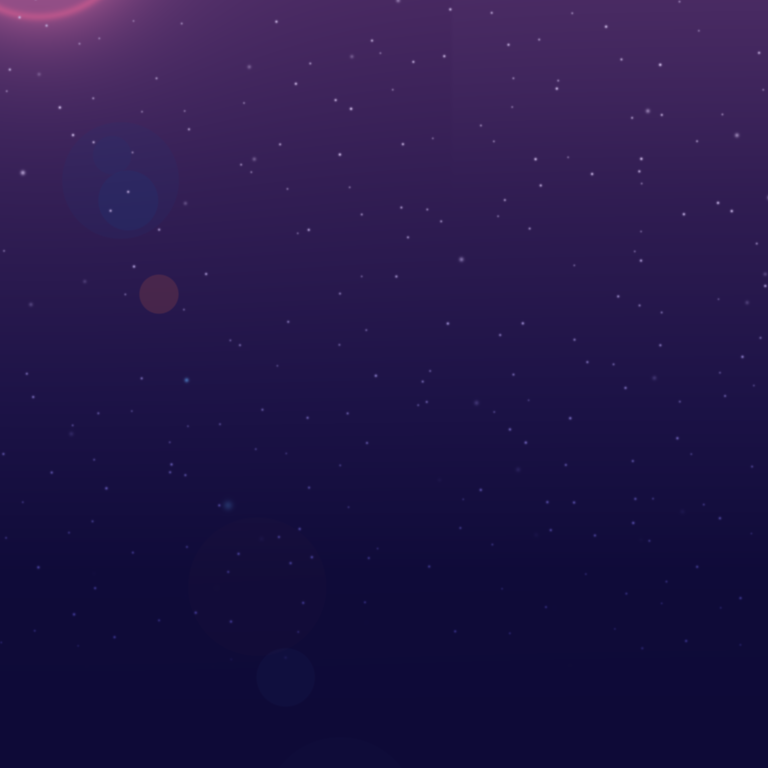
Write a three.js fragment shader that draws this background.

```glsl
varying vec2 vUv;

const vec3 SKY_TOP = vec3(0.275, 0.155, 0.375);
const vec3 SKY_HIGH = vec3(0.190, 0.112, 0.322);
const vec3 SKY_MID = vec3(0.110, 0.072, 0.275);
const vec3 SKY_LOW = vec3(0.058, 0.042, 0.222);
const vec3 SKY_BASE = vec3(0.055, 0.040, 0.215);

const vec2 SUN_CENTER = vec2(0.050, 1.105);
const float SUN_RADIUS = 0.127;
const vec3 SUN_HALO = vec3(0.23, 0.10, 0.09);
const vec3 SUN_HAZE = vec3(0.07, 0.05, 0.06);
const vec3 SUN_RING = vec3(0.14, 0.03, 0.02);

const vec3 FLARE_BLUE = vec3(0.12, 0.20, 0.45);
const vec3 FLARE_RED = vec3(0.50, 0.24, 0.28);
const vec3 FLARE_MAUVE = vec3(0.16, 0.09, 0.23);
const vec3 FLARE_TEAL = vec3(0.16, 0.36, 0.42);

const vec3 STAR_HIGH = vec3(0.78, 0.70, 0.88);
const vec3 STAR_LOW = vec3(0.36, 0.33, 0.82);
const float STAR_FLOOR = 0.13;
const float EDGE = 0.0015;

float hash(vec2 p) {
  vec3 q = fract(vec3(p.xyx) * 0.1031);
  q += dot(q, q.yzx + 33.33);
  return fract((q.x + q.y) * q.z);
}

vec3 skyGradient(float y) {
  vec3 color = mix(SKY_BASE, SKY_LOW, clamp(y / 0.25, 0.0, 1.0));
  color = mix(color, SKY_MID, clamp((y - 0.25) / 0.23, 0.0, 1.0));
  color = mix(color, SKY_HIGH, clamp((y - 0.48) / 0.27, 0.0, 1.0));
  return mix(color, SKY_TOP, clamp((y - 0.75) / 0.25, 0.0, 1.0));
}

float disc(vec2 p, vec2 center, float radius) {
  return 1.0 - smoothstep(radius - EDGE, radius + EDGE, length(p - center));
}

float softSpot(vec2 p, vec2 center, float radius) {
  vec2 d = (p - center) / radius;
  return exp(-dot(d, d));
}

vec3 sunGlow(vec2 p) {
  float outside = length(p - SUN_CENTER) - SUN_RADIUS;
  float beyond = max(outside, 0.0);
  float ring = exp(-pow(outside / 0.006, 2.0));
  return SUN_HALO * exp(-beyond / 0.042)
       + SUN_HAZE * exp(-beyond / 0.15)
       + SUN_RING * ring;
}

// One star per occupied cell, checked against neighbours
float starLayer(vec2 p, float cells, float chance, float radius, float seed) {
  vec2 home = floor(p * cells);
  float light = 0.0;
  for (int j = -1; j <= 1; j++) {
    for (int i = -1; i <= 1; i++) {
      vec2 id = home + vec2(float(i), float(j));
      vec2 key = id + seed;
      vec2 center = (id + vec2(hash(key + 11.7), hash(key + 47.3))) / cells;
      float present = step(hash(key + 83.1), chance);
      float power = mix(0.35, 1.0, hash(key + 131.9));
      float size = radius * mix(0.75, 1.1, power);
      light += present * power * softSpot(p, center, size);
    }
  }
  return light;
}

void main() {
  vec2 p = vUv;
  vec3 color = skyGradient(p.y);

  // Faint veil in the upper right
  color += 0.010 * smoothstep(0.585, 0.592, p.x) * smoothstep(0.70, 0.95, p.y);
  color += sunGlow(p);

  // Lens flare discs
  color = mix(color, FLARE_BLUE, 0.16 * disc(p, vec2(0.157, 0.765), 0.076));
  color = mix(color, FLARE_BLUE, 0.17 * disc(p, vec2(0.146, 0.798), 0.025));
  color = mix(color, FLARE_BLUE, 0.28 * disc(p, vec2(0.167, 0.739), 0.039));
  color = mix(color, FLARE_RED, 0.36 * disc(p, vec2(0.207, 0.617), 0.0255));
  color = mix(color, FLARE_MAUVE, 0.14 * disc(p, vec2(0.335, 0.236), 0.090));
  color = mix(color, FLARE_BLUE, 0.11 * disc(p, vec2(0.372, 0.118), 0.038));
  color = mix(color, FLARE_BLUE, 0.04 * disc(p, vec2(0.443, -0.060), 0.100));

  // Teal flare points
  color += FLARE_TEAL * 0.34 * softSpot(p, vec2(0.297, 0.342), 0.006);
  color += FLARE_TEAL * 0.80 * softSpot(p, vec2(0.243, 0.505), 0.003);

  // Stars thin out and turn blue toward the horizon
  float height = smoothstep(STAR_FLOOR, 0.85, p.y);
  float visible = smoothstep(STAR_FLOOR, STAR_FLOOR + 0.04, p.y);
  float stars = starLayer(p, 18.0, 0.82, 0.0019, 5.0);
  stars += 0.9 * height * starLayer(p, 8.0, 0.45, 0.0029, 61.0);
  vec3 starColor = mix(STAR_LOW, STAR_HIGH, height);
  float strength = visible * mix(0.45, 0.85, height);
  color = mix(color, starColor, clamp(stars * strength, 0.0, 1.0));

  gl_FragColor = vec4(color, 1.0);
}
```
